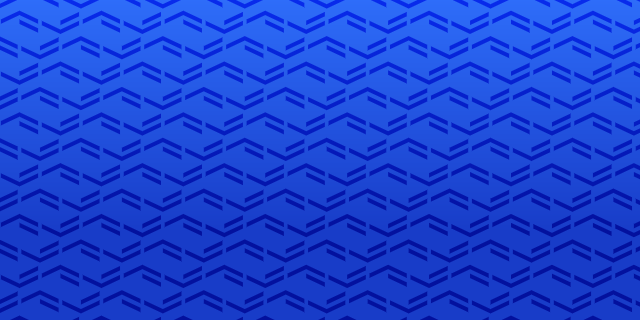
Give the GLSL for this pattern, as a Shadertoy shader.

```glsl
// Lengths are fractions of the canvas height
const float PERIOD = 0.256;                  // one peak plus one valley
const float ROW_PITCH = 0.0794;
const float ROW_SPAN = 0.0729;               // peak top to valley bottom
const vec2 FIRST_PEAK = vec2(0.0609, 0.0333); // from the top left
const float ROW_SHIFT = 0.25;                // leftward, in periods per row
const float ARM = 0.0582;                    // horizontal reach of an arm
const float SLOPE = 0.47;
const float THICKNESS = 0.0138;              // measured vertically
const float BAR_DROP = 0.0278;               // short bar below the chevron
const float RAMP_END = 0.72;                 // gradient is flat below this

const vec3 GROUND_TOP = vec3(0.180, 0.426, 0.976);
const vec3 GROUND_BOTTOM = vec3(0.094, 0.237, 0.785);
const vec3 LINE_TOP = vec3(0.033, 0.168, 0.925);
const vec3 LINE_BOTTOM = vec3(0.012, 0.065, 0.620);

// Signed distance to a sloped band with its upper edge at zero
float bandDistance(float drop) {
    return (abs(drop - 0.5 * THICKNESS) - 0.5 * THICKNESS) * inversesqrt(1.0 + SLOPE * SLOPE);
}

// Peak with its apex at the origin, y down, and a short bar under the right arm
float motifDistance(vec2 p) {
    float drop = p.y - SLOPE * abs(p.x);
    float chevron = max(bandDistance(drop), abs(p.x) - ARM);
    float bar = max(bandDistance(drop - BAR_DROP), abs(p.x - 0.5 * ARM) - 0.5 * ARM);
    return min(chevron, bar);
}

float patternDistance(vec2 p) {
    // Staggered rows, with the spare height split above and below the motif
    float margin = 0.5 * (ROW_PITCH - ROW_SPAN);
    p -= FIRST_PEAK - vec2(0.0, margin);
    float row = floor(p.y / ROW_PITCH);
    p.y -= row * ROW_PITCH + margin;
    p.x += row * ROW_SHIFT * PERIOD;

    // Every second motif is flipped into a valley
    float halfPeriod = 0.5 * PERIOD;
    float column = floor(p.x / halfPeriod + 0.5);
    p.x -= column * halfPeriod;
    if (mod(column, 2.0) > 0.5) p.y = ROW_SPAN - p.y;
    return motifDistance(p);
}

void mainImage(out vec4 fragColor, in vec2 fragCoord) {
    vec2 p = fragCoord / iResolution.y;
    p.y = 1.0 - p.y;
    float pixel = 1.0 / iResolution.y;

    // Vertical gradients for ground and lines
    float ramp = clamp(p.y / RAMP_END, 0.0, 1.0);
    vec3 ground = mix(GROUND_TOP, GROUND_BOTTOM, ramp);
    vec3 line = mix(LINE_TOP, LINE_BOTTOM, ramp);

    float coverage = clamp(0.5 - patternDistance(p) / pixel, 0.0, 1.0);
    fragColor = vec4(mix(ground, line, coverage), 1.0);
}
```
